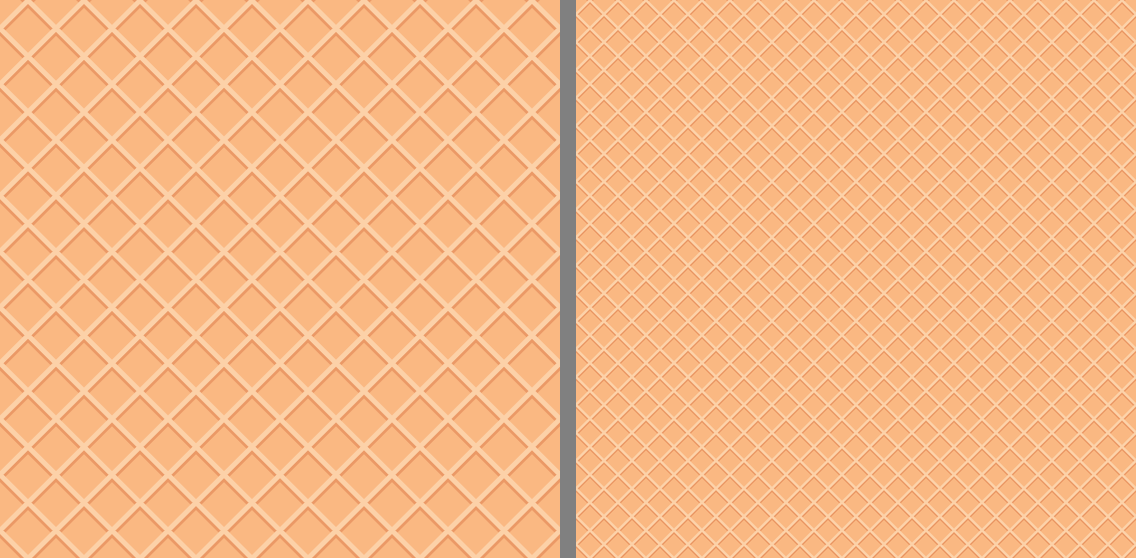
Left, the tile; right, the same tile 2 across and 2 down.
A Shadertoy shader for this pattern:

```glsl
// Diagonal wafer lattice: pale raised ribs with a darker shadow under each one.

const float REPEATS = 10.0;          // diamonds across and down
const float RIB_WIDTH = 0.125;       // share of the rib spacing
const float SHADOW_SHIFT = 0.07;     // shadow offset along both diagonals
const vec2 LATTICE_ORIGIN = vec2(0.0, 0.492);

const vec3 WAFER = vec3(0.98, 0.72, 0.51);
const vec3 RIB = vec3(0.99, 0.82, 0.66);
const vec3 SHADOW = vec3(0.92, 0.60, 0.40);

// Diagonal coordinates: both grow downward, ribs lie on whole numbers
vec2 toDiagonals(vec2 p) {
    return vec2(p.x - p.y, -p.x - p.y);
}

// Coverage of two crossing sets of lines centred on whole numbers
float lattice(vec2 p, float width, float softness) {
    vec2 toLine = abs(fract(p + 0.5) - 0.5);
    float edge = 0.5 * width - min(toLine.x, toLine.y);
    return clamp(0.5 + edge / softness, 0.0, 1.0);
}

void mainImage(out vec4 fragColor, in vec2 fragCoord) {
    vec2 cell = fragCoord / iResolution.xy * REPEATS;
    vec2 diagonal = toDiagonals(cell - LATTICE_ORIGIN);

    // Size of one pixel measured across a rib
    float softness = REPEATS * length(1.0 / iResolution.xy);

    float shadow = lattice(diagonal - SHADOW_SHIFT, RIB_WIDTH, softness);
    float rib = lattice(diagonal, RIB_WIDTH, softness);

    // Ribs lie over their shadow
    vec3 color = mix(WAFER, SHADOW, shadow);
    color = mix(color, RIB, rib);
    fragColor = vec4(color, 1.0);
}
```
